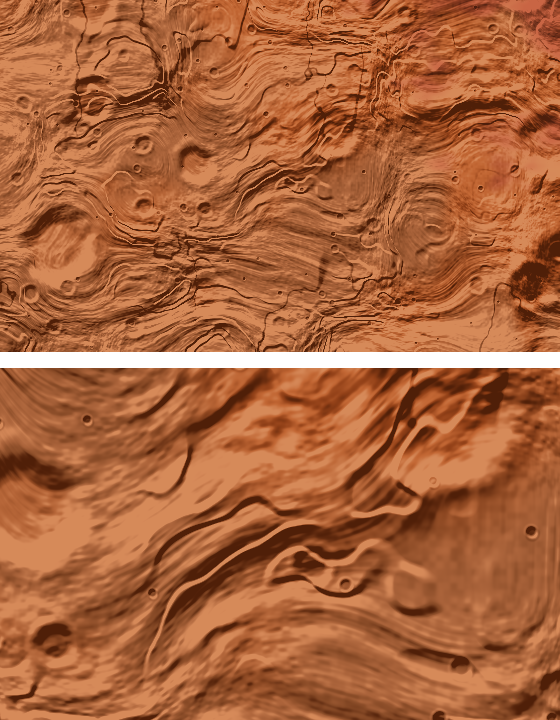
Top, the full canvas; bottom, a detail of the centre.
This texture is drawn by a WebGL 2 fragment shader. Its source:

```glsl
#version 300 es
precision highp float;
// Weathered rust-coloured clay with craters, pits, flaking ridges and hairline cracks, lit from above.
uniform vec2 u_resolution;
out vec4 fragColor;

const vec3 SHADOW = vec3(0.31, 0.12, 0.03);
const vec3 DUST_DARK = vec3(0.53, 0.29, 0.15);
const vec3 DUST_MID = vec3(0.67, 0.39, 0.23);
const vec3 RUST_DARK = vec3(0.57, 0.25, 0.09);
const vec3 RUST_MID = vec3(0.76, 0.40, 0.20);
const vec3 HIGHLIGHT = vec3(0.84, 0.54, 0.35);
const vec3 MAROON = vec3(0.58, 0.23, 0.16);
const vec2 LIGHT_DIR = vec2(-0.42, 0.907);
const vec3 BASIN = vec3(1.73, 0.12, 0.28);  // centre and radius of the great crater
const float BASE_TONE = 0.64;
const float RELIEF = 0.92;
const float SLOPE_STEP = 0.003;
const float FLAKE_HEIGHT = 0.011;
const float FLAKE_LEVELS = 7.0;
const float GRAIN = 0.16;

vec3 hash3(vec2 p) {
    vec3 q = fract(p.xyx * vec3(0.1031, 0.1030, 0.0973));
    q += dot(q, q.yxz + 33.33);
    return fract((q.xxy + q.yzz) * q.zyx);
}

float noise(vec2 p) {
    vec2 i = floor(p), f = p - i;
    f = f * f * f * (f * (f * 6.0 - 15.0) + 10.0);
    float low = mix(hash3(i).x, hash3(i + vec2(1, 0)).x, f.x);
    float high = mix(hash3(i + vec2(0, 1)).x, hash3(i + 1.0).x, f.x);
    return mix(low, high, f.y);
}

float fbm(vec2 p, int octaves) {
    float sum = 0.0, amp = 0.5;
    for (int i = 0; i < octaves; i++) {
        sum += amp * noise(p);
        p = mat2(0.96, 0.28, -0.28, 0.96) * p * 2.03 + 11.7;
        amp *= 0.48;
    }
    return sum;
}

// Bowl with a raised rim; d is the distance in radii. Returns height and floor mask.
vec2 bowl(float d, float radius) {
    float inside = 1.0 - smoothstep(0.5, 1.0, d);
    float rim = (d - 1.08) / 0.2;
    return vec2(radius * (0.1 * exp(-rim * rim) - 0.27 * inside), inside);
}

// One crater at most per grid cell, with random place and radius.
vec2 craters(vec2 p, float cell, float density, vec2 radii, float seed) {
    vec2 id = floor(p / cell), total = vec2(0);
    for (int y = -1; y <= 1; y++)
    for (int x = -1; x <= 1; x++) {
        vec2 c = id + vec2(x, y);
        vec3 rnd = hash3(c + seed);
        if (hash3(c + seed + 57.3).y > density) continue;
        float radius = mix(radii.x, radii.y, rnd.z * rnd.z);
        vec2 centre = (c + 0.2 + 0.6 * rnd.xy) * cell;
        total += bowl(length(p - centre) / radius, radius);
    }
    return total;
}

// Returns height, large floor mask, pit mask and great crater distance.
vec4 surface(vec2 p) {
    vec2 warp = vec2(noise(p * 5.0), noise(p * 5.0 + 17.0)) - 0.5;
    vec2 ragged = vec2(noise(p * 26.0), noise(p * 26.0 + 31.0)) - 0.5;
    vec2 q = p + 0.02 * warp + 0.014 * ragged;
    float height = 0.085 * fbm(p * vec2(4.0, 7.0) + 1.5 * warp, 6);

    // Overlapping flakes: stepped contours of a stretched field
    float level = FLAKE_LEVELS * fbm(p * vec2(2.8, 6.0) + 1.8 * warp + 0.2 * ragged + 4.0, 3);
    float saw = smoothstep(0.0, 0.22, fract(level)) - fract(level);
    height += FLAKE_HEIGHT * saw * smoothstep(0.3, 0.65, noise(p * 3.7 + 8.0));

    vec2 large = craters(q, 0.42, 0.75, vec2(0.055, 0.125), 3.0);
    vec2 small = craters(p + 0.004 * ragged, 0.11, 0.32, vec2(0.01, 0.027), 21.0);
    vec2 tiny = craters(p, 0.06, 0.17, vec2(0.004, 0.009), 43.0);
    float basinDist = length(q - BASIN.xy) / BASIN.z;
    height += large.x + small.x + tiny.x + 0.6 * bowl(basinDist, BASIN.z).x;
    return vec4(height, large.y, 0.4 * small.y + tiny.y, basinDist);
}

// Short, steep hairlines where a stretched field crosses its middle value
float cracks(vec2 p) {
    float field = noise(p * vec2(6.0, 1.6) + 0.5 * fbm(p * 13.0, 3));
    float line = 1.0 - smoothstep(0.004, 0.018, abs(field - 0.5));
    return line * smoothstep(0.52, 0.66, noise(p * 4.3 + 60.0));
}

vec3 ramp(float t, vec3 dark, vec3 mid) {
    vec3 c = mix(SHADOW, dark, smoothstep(0.0, 0.36, t));
    c = mix(c, mid, smoothstep(0.3, 0.68, t));
    return mix(c, HIGHLIGHT, smoothstep(0.62, 1.0, t));
}

void main() {
    vec2 p = gl_FragCoord.xy / u_resolution.y;
    vec4 here = surface(p);
    float slope = (here.x - surface(p + SLOPE_STEP * LIGHT_DIR).x) / SLOPE_STEP;

    // Light, cavities and grain
    float lit = RELIEF * slope;
    float tone = BASE_TONE + lit / (1.0 + 0.45 * abs(lit));
    tone += 0.22 * (noise(p * 2.6 + 40.0) - 0.5) + GRAIN * (noise(p * 150.0) - 0.5);
    float wall = smoothstep(0.62, 0.82, here.w) * (1.0 - smoothstep(0.9, 1.06, here.w));
    tone -= 0.38 * here.z + 0.3 * wall + 0.55 * cracks(p);

    // Mineral stains
    float rust = smoothstep(0.42, 0.72, fbm(p * 2.7 + 5.0, 4) + 0.16 * (p.x + p.y - 1.0));
    rust = clamp(rust + 0.45 * here.y + 0.8 * wall, 0.0, 1.0);
    tone = clamp(tone, 0.0, 1.0);
    vec3 colour = mix(ramp(tone, DUST_DARK, DUST_MID), ramp(tone, RUST_DARK, RUST_MID), rust);
    float stain = smoothstep(0.5, 0.75, fbm(p * vec2(5.0, 8.0) + 70.0, 4) + 0.5 * (p.x * 0.6 + p.y - 1.5));
    colour = mix(colour, MAROON * (0.5 + 0.8 * tone), 0.6 * stain);
    fragColor = vec4(colour, 1.0);
}
```
